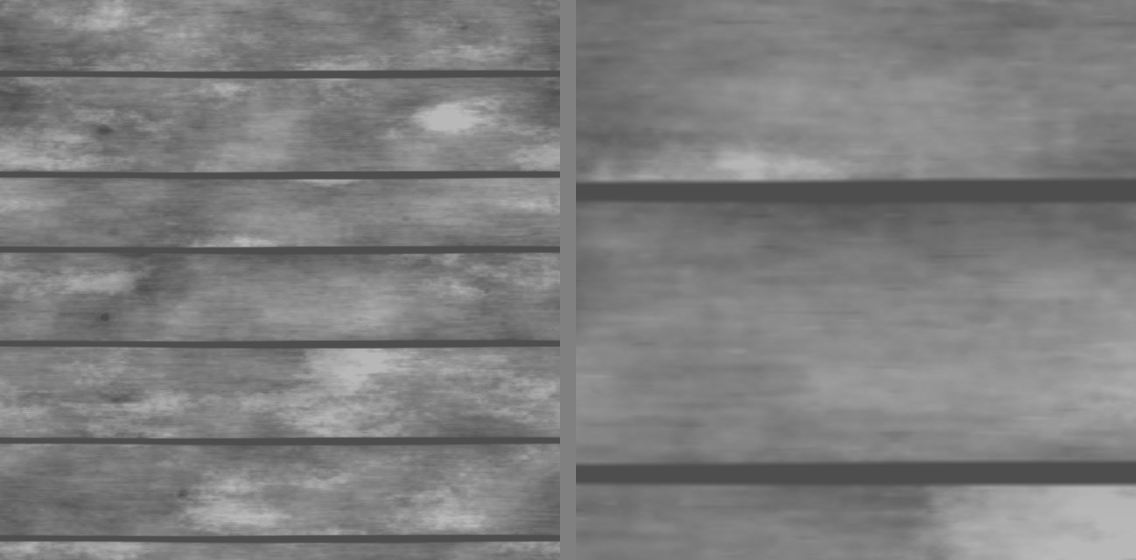
Left, the full canvas; right, a detail of the centre.
Give the GLSL for this texture, as a Shadertoy shader.

```glsl
const int PLANKS = 6;
const float GAPS[6] = float[6](0.0378, 0.2122, 0.3854, 0.5534, 0.6872, 0.8672);
const int KNOTS_PER_PLANK = 2;
const float GAP_HALF_WIDTH = 0.0062;
const float GAP_SOFTNESS = 0.0022;
const float GAP_TONE = 0.305;
const float WOOD_TONE = 0.505;
const float BLOTCH_AMOUNT = 0.34;
const float STREAK_AMOUNT = 0.14;
const float GRAIN_AMOUNT = 0.045;
const float SPECKLE_AMOUNT = 0.07;
const float WORN_AMOUNT = 0.15;
const float STAIN_AMOUNT = 0.08;
const float KNOT_AMOUNT = 0.13;
const float TAU = 6.28319;

float hash(vec2 p) {
    vec3 q = fract(vec3(p.xyx) * 0.1031);
    q += dot(q, q.yzx + 33.33);
    return fract((q.x + q.y) * q.z);
}

// Value noise that wraps over the unit square; period holds whole numbers
float noise(vec2 uv, vec2 period, float seed) {
    vec2 p = uv * period;
    vec2 i = floor(p);
    vec2 f = p - i;
    f = f * f * (3.0 - 2.0 * f);
    vec2 a = mod(i, period) + seed * 17.3;
    vec2 b = mod(i + 1.0, period) + seed * 17.3;
    return mix(mix(hash(a), hash(vec2(b.x, a.y)), f.x),
               mix(hash(vec2(a.x, b.y)), hash(b), f.x), f.y);
}

float fbm(vec2 uv, vec2 period, float seed) {
    float sum = 0.0, weight = 0.5, total = 0.0;
    for (int i = 0; i < 5; i++) {
        sum += weight * noise(uv, period, seed + float(i));
        total += weight;
        weight *= 0.5;
        period *= 2.0;
    }
    return sum / total;
}

vec2 wrapOffset(vec2 d) {
    return fract(d + 0.5) - 0.5;
}

// Darkness of the knots: a small core, faint rings and a smudge
float knots(vec2 uv, vec2 warp) {
    float dark = 0.0;
    for (int i = 0; i < PLANKS; i++) {
        float low = GAPS[i];
        float span = fract(GAPS[(i + 1) % PLANKS] - low);
        for (int k = 0; k < KNOTS_PER_PLANK; k++) {
            vec2 id = vec2(float(i) + 3.0, float(k) + 11.0);
            float x = (float(k) + mix(0.15, 0.85, hash(id))) / float(KNOTS_PER_PLANK);
            float y = low + span * mix(0.28, 0.72, hash(id + 31.0));
            float size = mix(0.007, 0.013, hash(id + 57.0));
            float strength = mix(0.4, 1.0, hash(id + 83.0));
            vec2 d = wrapOffset(uv - vec2(x, y)) + warp;
            float r = length(d * vec2(0.8, 1.0)) / size;
            float core = 0.8 * (1.0 - smoothstep(0.2, 1.4, r));
            float rings = 0.2 * sin(r * 5.0) * exp(-r * 0.6);
            float smudge = 0.5 * exp(-r * r * 0.1);
            dark += strength * (core + rings + smudge);
        }
    }
    return dark;
}

void mainImage(out vec4 fragColor, in vec2 fragCoord) {
    vec2 uv = fragCoord / iResolution.xy;

    // Almost level planks: nearest gap and plank number
    float bow = 0.0009 * sin(TAU * uv.x + 1.9)
              + 0.0006 * (noise(uv, vec2(9.0, 1.0), 2.0) - 0.5);
    float y = fract(uv.y - bow);
    float gapDistance = 1.0;
    int plank = 0;
    for (int i = 0; i < PLANKS; i++) {
        gapDistance = min(gapDistance, abs(wrapOffset(vec2(y - GAPS[i])).x));
        if (y > GAPS[i]) plank++;
    }
    float seed = float(plank % PLANKS) * 7.0 + 5.0;

    // Weathered wood: soft clouds with level grain over them
    vec2 warp = vec2(fbm(uv, vec2(12.0, 20.0), 61.0),
                     fbm(uv, vec2(10.0, 24.0), 67.0)) - 0.5;
    vec2 cloudUv = uv + warp * vec2(0.03, 0.02);
    vec2 grainUv = uv + warp * vec2(0.02, 0.006);
    float blotch = fbm(cloudUv, vec2(6.0, 9.0), seed) - 0.5;
    float streak = fbm(grainUv, vec2(7.0, 44.0), seed + 9.0) - 0.5;
    float grain = noise(grainUv, vec2(26.0, 230.0), seed + 18.0) - 0.5;
    float speckle = fbm(uv, vec2(80.0, 130.0), seed + 23.0) - 0.5;
    float tone = WOOD_TONE + BLOTCH_AMOUNT * blotch + STREAK_AMOUNT * streak
               + GRAIN_AMOUNT * grain + SPECKLE_AMOUNT * speckle;

    // Pale worn patches, dark stains and short scratches
    float worn = fbm(cloudUv, vec2(5.0, 14.0), seed + 31.0) + 0.3 * streak + 0.15 * speckle;
    tone += WORN_AMOUNT * smoothstep(0.53, 0.83, worn);
    float stain = fbm(cloudUv, vec2(7.0, 10.0), seed + 40.0) + 0.2 * streak;
    tone -= STAIN_AMOUNT * smoothstep(0.54, 0.8, stain);
    float scratch = noise(grainUv, vec2(40.0, 210.0), seed + 47.0);
    tone += 0.03 * (smoothstep(0.8, 1.0, scratch) - 1.0 + smoothstep(0.0, 0.2, scratch));
    tone -= KNOT_AMOUNT * knots(uv, warp * 0.022);

    // Shaded plank edges and the dark gaps
    tone = clamp(tone, 0.3, 0.72);
    tone -= 0.06 * exp(-gapDistance / 0.01);
    float halfWidth = GAP_HALF_WIDTH + 0.0009 * sin(TAU * (uv.x - 0.4));
    float soft = max(GAP_SOFTNESS, 0.8 / iResolution.y);
    float wood = smoothstep(halfWidth - soft, halfWidth + soft, gapDistance);
    fragColor = vec4(vec3(mix(GAP_TONE, tone, wood)), 1.0);
}
```
